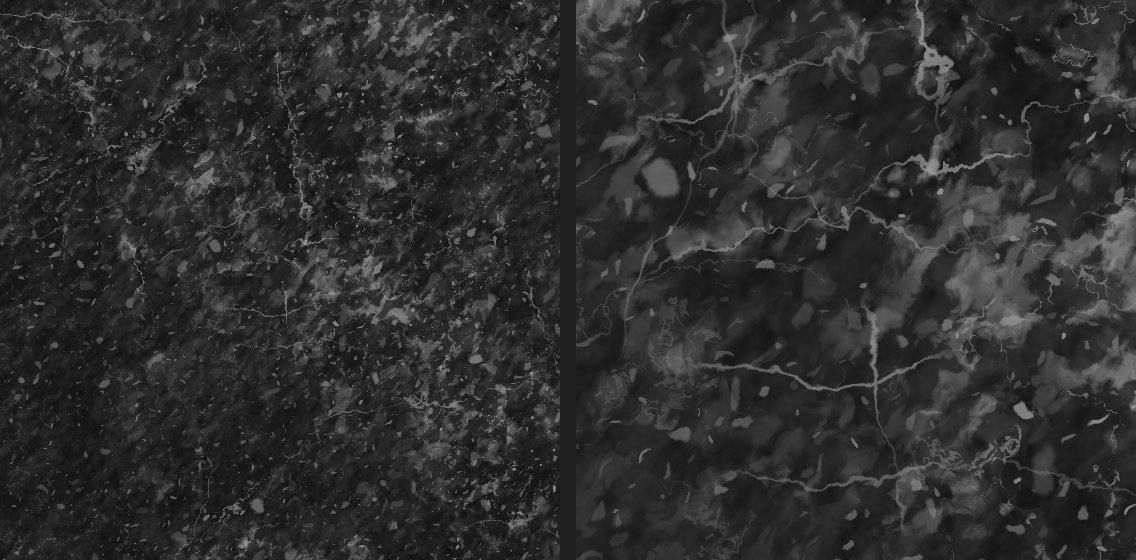
Left, the full canvas; right, a detail of the centre.
A Shadertoy shader for this texture:

```glsl
// Black marble: a dark grainy ground, crumbled grey clouds, scattered pale
// flecks and long jagged cracks. Value noise bends every layer; cracks and
// flecks are placed by hashed loops.

const float DARK = 0.084;         // deepest ground tone
const float GROUND = 0.168;       // lighter ground tone
const float GRAIN = 0.05;         // contrast of the fine grain
const float PALE = 0.60;          // brightest mineral tone
const int CRACKS = 30;
const float CRACK_WIDTH = 0.0008;
const float JAG = 0.052;          // sideways jitter of rough cracks
const float WANDER = 0.13;        // slow bending of all cracks
const float GRAIN_ANGLE = 0.85;   // main direction of flecks and streaks

float hash(vec2 p) {
    return fract(sin(dot(p, vec2(127.1, 311.7))) * 43758.5453);
}

vec2 hash2(vec2 p) {
    return vec2(hash(p), hash(p + 37.3));
}

float noise(vec2 p) {
    vec2 cell = floor(p), f = fract(p);
    f = f * f * (3.0 - 2.0 * f);
    return mix(mix(hash(cell), hash(cell + vec2(1, 0)), f.x),
               mix(hash(cell + vec2(0, 1)), hash(cell + vec2(1, 1)), f.x), f.y);
}

float fbm(vec2 p) {
    float sum = 0.0, weight = 0.5;
    for (int i = 0; i < 5; i++) {
        sum += weight * noise(p);
        p = mat2(1.6, 1.2, -1.2, 1.6) * p + 7.1;
        weight *= 0.5;
    }
    return sum / 0.97;
}

vec2 fbm2(vec2 p) {
    return vec2(fbm(p), fbm(p + 51.7)) - 0.5;
}

vec2 rotate(vec2 p, float angle) {
    float c = cos(angle), s = sin(angle);
    return vec2(c * p.x + s * p.y, c * p.y - s * p.x);
}

// Slanted elliptical chips, one at most per grid cell
float flecks(vec2 p, float cells, float share, float softness) {
    vec2 grid = p * cells, home = floor(grid);
    float light = 0.0;
    for (int y = -1; y <= 1; y++)
    for (int x = -1; x <= 1; x++) {
        vec2 id = home + vec2(x, y);
        vec2 seed = id + cells;
        if (hash(seed + 5.3) > share) continue;
        vec2 shape = hash2(seed + 11.9);
        vec2 q = grid - id - 0.2 - 0.6 * hash2(seed);
        q = rotate(q, GRAIN_ANGLE + 2.2 * (hash(seed + 23.1) - 0.5));
        float size = mix(0.13, 0.42, shape.x * shape.x);
        float aspect = mix(1.1, 3.2, shape.y);
        float d = length(q * vec2(1.0, aspect)) / size;
        float tone = mix(0.22, 0.95, pow(hash(seed + 41.7), 1.5));
        light = max(light, tone * (1.0 - smoothstep(1.0 - softness, 1.0 + softness, d)));
    }
    return light;
}

// Long fissures: x is the sharp line, y the crumbled mineral around it
vec2 cracks(vec2 p, float edge, float crumbs) {
    vec2 slow = WANDER * fbm2(p * 4.0);
    vec2 jag = JAG * fbm2(p * 52.0);
    vec2 light = vec2(0.0);
    for (int i = 0; i < CRACKS; i++) {
        vec2 seed = vec2(float(i) * 3.17, 8.3);
        vec2 form = hash2(seed + 19.0);
        float rough = hash(seed + 63.0);
        vec2 q = p - hash2(seed) + slow + jag * mix(0.12, 1.1, rough);
        q = rotate(q, mix(-0.5, 1.9, form.x));
        float span = mix(0.09, 0.28, form.y);
        float taper = 1.0 - smoothstep(0.55, 1.0, abs(q.x) / span);
        if (taper <= 0.0) continue;
        float patchy = smoothstep(0.2, 0.8, noise(p * 17.0 + seed));
        float width = CRACK_WIDTH * mix(0.5, 1.5, patchy) * mix(0.7, 1.6, rough);
        float line = 1.0 - smoothstep(width - 0.5 * edge, width + 0.6 * edge, abs(q.y));
        float halo = exp(-pow(q.y / 0.013, 2.0)) * crumbs;
        float strength = taper * mix(0.5, 1.0, hash(seed + 77.0));
        light.x = max(light.x, line * strength * mix(0.4, 1.0, patchy));
        light.y = max(light.y, halo * strength * patchy * mix(0.2, 1.0, rough));
    }
    return light;
}

void mainImage(out vec4 fragColor, in vec2 fragCoord) {
    vec2 p = fragCoord / iResolution.y;
    float edge = max(1.0 / iResolution.y, 0.0014);
    vec2 ragged = fbm2(p * 48.0);

    // Ground: broad mottling, slanted streaks and fine grain
    vec2 slanted = rotate(p, GRAIN_ANGLE);
    float mottle = fbm(p * 8.0 + 3.0);
    float streak = fbm(slanted * vec2(45.0, 95.0));
    float grain = 0.5 * noise(p * 150.0) + 0.5 * noise(p * 270.0 + 9.0);
    float tone = mix(DARK, GROUND, smoothstep(0.25, 0.8, 0.4 * mottle + 0.6 * streak));
    tone += GRAIN * (grain - 0.5);

    // Crumbled clouds and thin wisps gather in clusters
    float cluster = smoothstep(0.42, 0.72, fbm(p * 4.0 + 12.4));
    float crumbs = smoothstep(0.48, 0.68, fbm(slanted * vec2(55.0, 85.0) + 1.5 * ragged));
    float cloud = smoothstep(0.46, 0.78, fbm(p * 23.0 + 2.0 * ragged));
    float haze = cloud * mix(0.07, 0.42, cluster) * mix(0.45, 1.5, crumbs);
    float bits = crumbs * smoothstep(0.42, 0.7, mottle) * mix(0.14, 0.4, cluster);
    float ridge = abs(fbm(p * 13.0 + 1.1 * ragged + 31.0) - 0.5);
    float wisp = (1.0 - smoothstep(0.003, 0.016, ridge)) * smoothstep(0.42, 0.62, streak);
    wisp *= mix(0.22, 0.6, cluster);

    // Chips in three sizes, with broken outlines
    vec2 bent = p + 0.02 * ragged;
    float chips = flecks(bent, 68.0, 0.44, 0.25);
    chips = max(chips, 0.9 * flecks(bent + 0.37, 31.0, 0.26, 0.3));
    chips = max(chips, 0.6 * flecks(p + 0.06 * ragged, 13.0, 0.16, 0.5) * mix(0.5, 1.3, crumbs));
    chips *= mix(0.8, 1.1, cluster);

    // Overlay the pale layers like stacked glazes
    vec2 crack = cracks(p, edge, crumbs);
    float dimming = (1.0 - haze) * (1.0 - bits) * (1.0 - wisp) * (1.0 - 0.85 * chips);
    dimming *= (1.0 - 0.9 * crack.x) * (1.0 - 0.8 * crack.y);
    fragColor = vec4(vec3(mix(PALE, tone, clamp(dimming, 0.0, 1.0))), 1.0);
}
```
